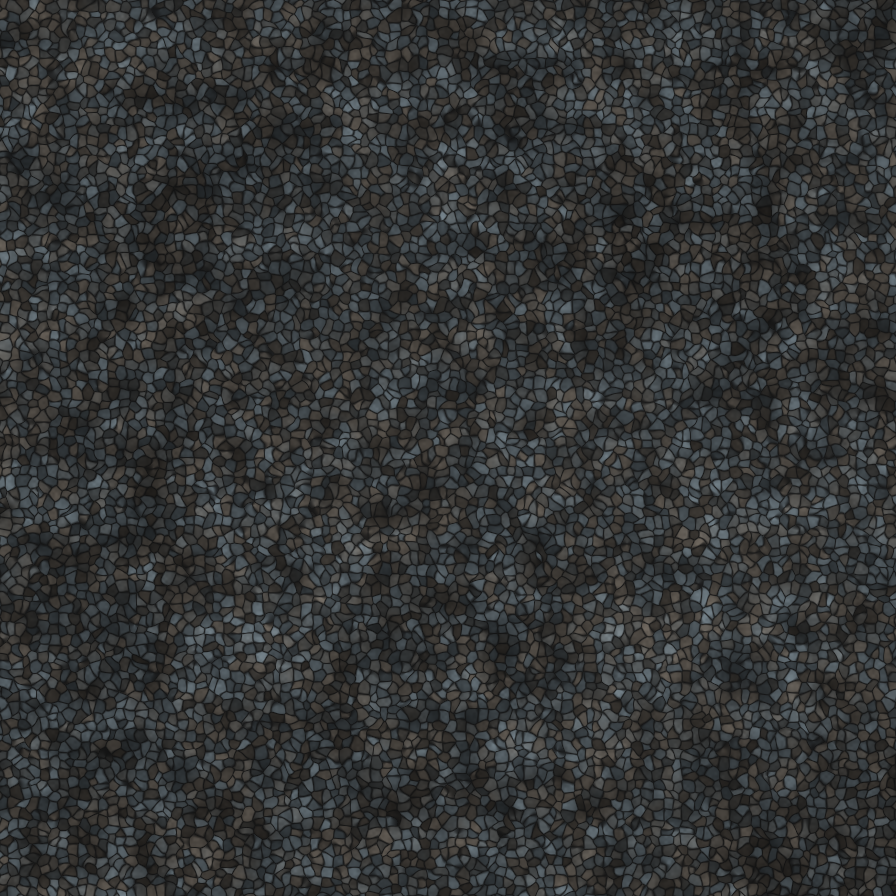
Write a Shadertoy shader that draws this texture.

```glsl
// Dense cut-pile carpet in charcoal: small rounded tufts of slate and brown yarn.
// Tufts are stretched Voronoi cells with dark gaps, each with its own shade,
// under soft patches of wear and a fine fibre grain.

const float TUFTS = 92.0;                     // tufts across the canvas
const vec3 GAP   = vec3(0.072, 0.073, 0.074);
const vec3 SLATE = vec3(0.246, 0.275, 0.292);
const vec3 BROWN = vec3(0.232, 0.217, 0.199);

float hash(vec2 p) {
    return fract(sin(dot(p, vec2(127.1, 311.7))) * 43758.5453);
}

vec2 hash2(vec2 p) {
    return vec2(hash(p), hash(p + vec2(37.2, 17.9)));
}

float noise(vec2 p) {
    vec2 cell = floor(p);
    vec2 f = fract(p);
    f = f * f * (3.0 - 2.0 * f);
    float low = mix(hash(cell), hash(cell + vec2(1.0, 0.0)), f.x);
    float high = mix(hash(cell + vec2(0.0, 1.0)), hash(cell + vec2(1.0, 1.0)), f.x);
    return mix(low, high, f.y);
}

float fbm(vec2 p) {
    float sum = 0.0;
    float weight = 0.5;
    for (int i = 0; i < 4; i++) {
        sum += weight * noise(p);
        p = p * 2.03 + vec2(13.7, 5.3);
        weight *= 0.5;
    }
    return sum / 0.9375;
}

// Distance to a tuft centre, squeezed along the tuft's own direction
float tuftDistance(vec2 offset, float turn, float stretch) {
    float angle = turn * 3.14159;
    vec2 axis = vec2(cos(angle), sin(angle));
    vec2 local = vec2(dot(offset, axis), dot(offset, vec2(-axis.y, axis.x)));
    return length(local * vec2(1.0 - stretch, 1.0 + stretch));
}

// xy: id of the nearest tuft, z: its distance, w: margin to the next tuft
vec4 nearestTuft(vec2 p) {
    vec2 base = floor(p);
    vec2 id = base;
    float first = 8.0;
    float second = 8.0;
    for (int y = -1; y <= 1; y++) {
        for (int x = -1; x <= 1; x++) {
            vec2 cell = base + vec2(x, y);
            vec2 centre = cell + 0.5 + 0.84 * (hash2(cell) - 0.5);
            float stretch = 0.24 * hash(cell + 71.3);
            float d = tuftDistance(p - centre, hash(cell + 23.1), stretch);
            if (d < first) {
                second = first;
                first = d;
                id = cell;
            } else {
                second = min(second, d);
            }
        }
    }
    return vec4(id, first, second - first);
}

vec3 yarnColour(vec2 id, float patchTint) {
    float blend = smoothstep(0.25, 0.75, hash(id + 5.7) * 0.75 + patchTint * 0.5 - 0.09);
    float shade = mix(0.66, 1.32, hash(id + 91.4));
    return mix(BROWN, SLATE, blend) * shade;
}

void mainImage(out vec4 fragColor, in vec2 fragCoord) {
    vec2 uv = fragCoord / iResolution.y;
    vec2 p = uv * TUFTS;

    // Slight warp makes the tuft outlines uneven
    vec2 warp = vec2(noise(p * 0.9), noise(p * 0.9 + 47.0)) - 0.5;
    vec4 tuft = nearestTuft(p + 0.5 * warp);

    // Rounded tuft body with a soft, dark gap around it
    float body = smoothstep(-0.10, 0.32, tuft.w);
    float dome = 1.08 - 0.28 * tuft.z * tuft.z;

    // Sunken clusters, wide wear patches and fine fibres
    float cluster = mix(0.72, 1.28, noise(p * 0.33 + 9.0));
    float wear = mix(0.80, 1.20, fbm(uv * 7.0 + 3.0));
    float fibre = mix(0.92, 1.08, noise(p * 3.1));

    vec3 yarn = yarnColour(tuft.xy, fbm(uv * 16.0 + 31.0));
    vec3 colour = mix(GAP, yarn * dome * cluster * fibre, body) * wear;
    fragColor = vec4(colour, 1.0);
}
```
